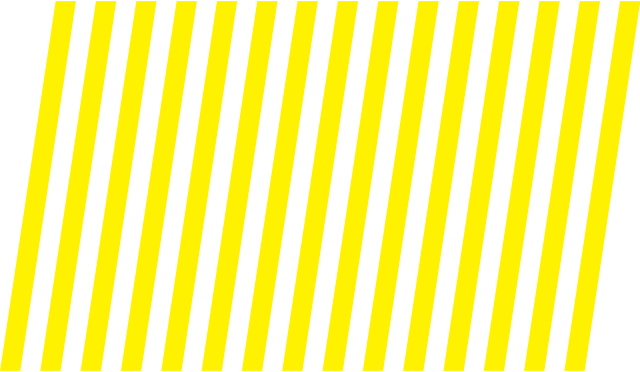
Write a WebGL 1 fragment shader that draws this pattern.

```glsl
precision highp float;
// Fifteen leaning yellow bars on white, evenly spaced and clipped flat at
// the top and bottom. The plane is sheared so every bar becomes upright, then
// the nearest bar is found by rounding and its edges are smoothed.

#define BAR_COUNT 15.0
#define BAR_PITCH 0.06299            // spacing, in canvas widths
#define BAR_WIDTH 0.0317             // horizontal width, in canvas widths
#define LEAN 0.0870                  // sideways shift from foot to top
#define MARGIN 0.0030                // blank strip above and below, in heights
#define BAR_COLOR vec3(1.0, 0.95, 0.0)
#define PAPER_COLOR vec3(1.0)

uniform vec2 u_resolution;

// Coverage of a band of the given half width, softened over one pixel.
float bandCoverage(float offset, float halfWidth, float pixel) {
  return clamp((halfWidth - abs(offset)) / pixel + 0.5, 0.0, 1.0);
}

// Horizontal offset from the centre line of the nearest existing bar.
float nearestBarOffset(float x) {
  float fromFirst = x - 0.5 * BAR_WIDTH;
  float index = clamp(floor(fromFirst / BAR_PITCH + 0.5), 0.0, BAR_COUNT - 1.0);
  return fromFirst - index * BAR_PITCH;
}

void main() {
  vec2 uv = gl_FragCoord.xy / u_resolution;
  vec2 pixel = 1.0 / u_resolution;

  // Shear so that the bars stand upright.
  float rise = (uv.y - MARGIN) / (1.0 - 2.0 * MARGIN);
  float uprightX = uv.x - LEAN * rise;

  float bars = bandCoverage(nearestBarOffset(uprightX), 0.5 * BAR_WIDTH, pixel.x);
  float rows = bandCoverage(uv.y - 0.5, 0.5 - MARGIN, pixel.y);

  gl_FragColor = vec4(mix(PAPER_COLOR, BAR_COLOR, bars * rows), 1.0);
}
```
